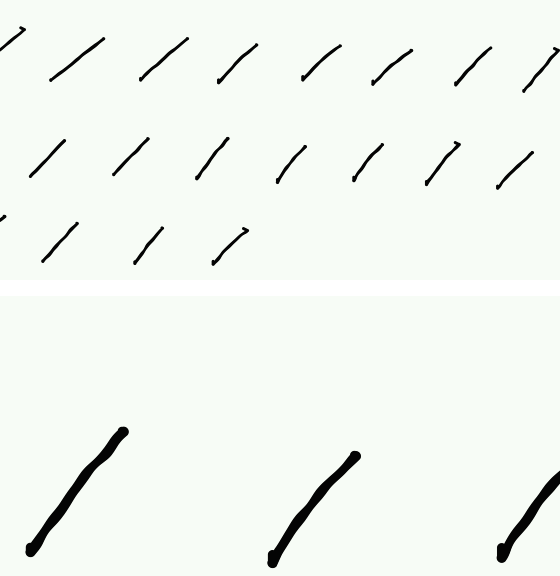
Top, the full canvas; bottom, a detail of the centre.
This pattern is drawn by a Shadertoy shader. Its source:

```glsl
// Rows of short hand-inked slanting strokes on pale paper.
// Each stroke is a bowed, trembling capsule; smooth series along each row
// set its centre and reach, and small dabs thicken or hook its ends.

#define SHEET 384.0      // sheet height in drawing units
#define ROWS 3
#define PEN 2.15         // half width of the line
#define PRESSURE 0.3     // change of half width along a stroke
#define TREMBLE 0.7      // sideways shake of the hand
#define BOW 2.6          // largest bulge of a stroke
#define HOOK 5.0         // length of the flick at a hooked tip
#define FOOT 4.5         // length of the upright dab at the lower end
#define PAPER vec3(0.97, 0.99, 0.963)
#define INK vec3(0.015)

const float PI = 3.14159265;

// Per row: strokes; start, pitch, bend, alternation across
const int COUNT[ROWS] = int[ROWS](8, 7, 4);
const vec4 ACROSS[ROWS] = vec4[ROWS](
    vec4(-3.0, 114.0, -1.0, 4.0),
    vec4(65.0, 116.2, -1.55, 0.0),
    vec4(-31.9, 116.75, 0.0, 2.4));
// Level, slope, initial rise, fade of that rise
const vec4 DOWN[ROWS] = vec4[ROWS](
    vec4(78.6, 2.4, 10.0, 2.2),
    vec4(214.0, 2.7, 0.0, 1.0),
    vec4(341.0, 0.0, 19.0, 0.8));
// Vertical sway, its frequency, uneven stretch
const vec3 SWAY[ROWS] = vec3[ROWS](
    vec3(-1.8, PI, 2.8), vec3(3.5, 2.09, 0.0), vec3(0.0));
// Half extents as mean, swing, frequency, phase
const vec4 REACH_X[ROWS] = vec4[ROWS](
    vec4(28.5, 5.0, 0.7, -0.63),
    vec4(21.4, 2.5, 1.16, -0.7),
    vec4(49.7, -30.7, 0.555, -1.11));
const vec4 REACH_Y[ROWS] = vec4[ROWS](
    vec4(25.8, 3.0, 1.0, -1.45),
    vec4(25.5, 2.0, 2.1, -4.17),
    vec4(24.5, 1.5, 1.5, -1.2));

float hash(float n) { return fract(sin(n * 127.1) * 43758.5); }

float noise(float x) {
    float cell = floor(x), f = fract(x);
    return mix(hash(cell), hash(cell + 1.0), f * f * (3.0 - 2.0 * f)) * 2.0 - 1.0;
}

float wave(vec4 w, float i) { return w.x + w.y * cos(w.z * i + w.w); }

float segment(vec2 p, vec2 a, vec2 b) {
    vec2 d = b - a;
    return length(p - a - d * clamp(dot(p - a, d) / dot(d, d), 0.0, 1.0));
}

vec2 strokeCentre(int row, float i) {
    vec4 a = ACROSS[row], d = DOWN[row];
    vec3 s = SWAY[row];
    return vec2(a.x + a.y * i + a.z * i * i + a.w * cos(PI * i),
                d.x + d.y * i - d.z * exp(-d.w * i) + s.x * cos(s.y * i));
}

// Vector from the centre to the upper right tip, y pointing down
vec2 strokeReach(int row, float i) {
    return vec2(wave(REACH_X[row], i) + SWAY[row].z * sin(0.5 * PI * i),
                -wave(REACH_Y[row], i));
}

float strokeDistance(vec2 p, int row, float i) {
    vec2 q = p - strokeCentre(row, i);
    vec2 tip = strokeReach(row, i);
    float halfLength = length(tip);
    vec2 along = tip / halfLength;
    vec2 side = vec2(along.y, -along.x);
    float seed = 37.0 * float(row) + 11.0 * i;

    // Bowed and trembling body
    float t = dot(q, along);
    float u = clamp(t / halfLength, -1.0, 1.0);
    float taper = 1.0 - u * u;
    float curl = 0.5 - 0.5 * cos(0.75 * i);
    float shift = taper * BOW * curl
                + TREMBLE * noise(t * 0.09 + seed) * min(1.0, 3.0 * taper);
    vec2 local = vec2(max(abs(t) - halfLength, 0.0), dot(q, side) - shift);
    float d = length(local) - PEN - PRESSURE * noise(t * 0.13 + seed + 5.0);

    // Upright foot, and a tip that is either blunt or hooked
    d = min(d, segment(q, -tip, -tip - vec2(0.0, FOOT * curl + 0.1)) - PEN);
    float hooked = step(mod(i + 2.0 * float(row), 7.0), 0.5);
    vec2 flick = vec2(-1.0, -0.5) * (HOOK * hooked + hash(seed));
    return min(d, segment(q, tip, tip + flick) - PEN * 0.95);
}

void mainImage(out vec4 fragColor, in vec2 fragCoord) {
    float pixel = SHEET / iResolution.y;
    vec2 p = vec2(fragCoord.x, iResolution.y - fragCoord.y) * pixel;

    float d = SHEET;
    for (int row = 0; row < ROWS; row++)
        for (int i = 0; i < COUNT[row]; i++)
            d = min(d, strokeDistance(p, row, float(i)));

    float ink = 1.0 - smoothstep(-0.6 * pixel, 0.6 * pixel, d);
    fragColor = vec4(mix(PAPER, INK, ink), 1.0);
}
```
